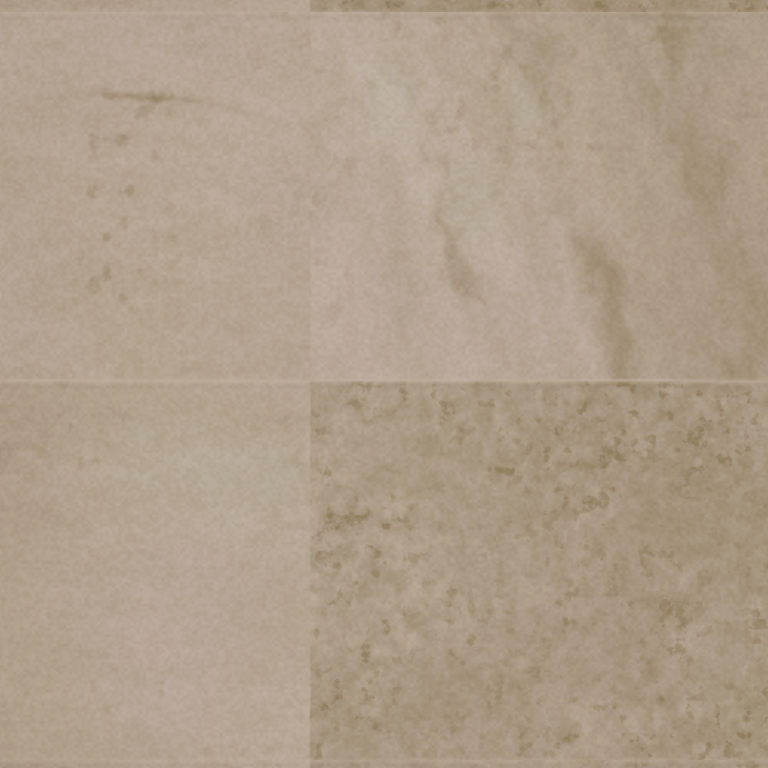
Give the GLSL for this texture, as a three.js fragment shader.

```glsl
varying vec2 vUv;

const vec3 PALE_STONE = vec3(0.725, 0.663, 0.602);
const vec3 DARK_STONE = vec3(0.62, 0.55, 0.45);
const vec3 GROUT = vec3(0.755, 0.69, 0.62);
const vec3 ROSE_TINT = vec3(0.016, -0.008, 0.014);

const vec2 CORNER = vec2(0.404, 0.504);   // where four tiles meet
const vec2 TILE_SIZE = vec2(0.597, 0.487);
const float ROW_SKEW = 0.0144;            // rows grow slightly downwards
const float JOINT_WIDTH = 0.0032;
const float EDGE_SOFT = 0.002;

const int VEIN_COUNT = 3;
const float VEIN_LEAN = 0.31;
const float VEIN_START = 0.81;
const float VEIN_STEP = 0.165;
const float SPECK_SCALE = 62.0;
const float PIT_SCALE = 48.0;
const float GRAIN_SCALE = 250.0;
const float GRAIN_DEPTH = 0.3;

float hash(vec2 p) {
  vec3 q = fract(p.xyx * 0.1031);
  q += dot(q, q.yzx + 33.33);
  return fract((q.x + q.y) * q.z);
}

float noise(vec2 p) {
  vec2 i = floor(p);
  vec2 f = fract(p);
  f = f * f * (3.0 - 2.0 * f);
  float low = mix(hash(i), hash(i + vec2(1.0, 0.0)), f.x);
  float high = mix(hash(i + vec2(0.0, 1.0)), hash(i + 1.0), f.x);
  return mix(low, high, f.y);
}

float fbm(vec2 p) {
  float sum = 0.0;
  float gain = 0.5;
  for (int i = 0; i < 4; i++) {
    sum += gain * noise(p);
    p = mat2(1.6, 1.2, -1.2, 1.6) * p + 7.3;
    gain *= 0.5;
  }
  return sum / 0.9375;
}

float bell(float x, float width) {
  return exp(-x * x / (width * width));
}

// Sparse ragged flecks, gathered in loose clusters
float pits(vec2 p, vec2 seed) {
  float cluster = smoothstep(0.4, 0.7, fbm(p * 7.0 + seed.yx));
  return cluster * smoothstep(0.56, 0.8, fbm(p * PIT_SCALE + seed));
}

// Each stone returns a tone: 0 is pale, 1 is dark
float plainStone(vec2 p, vec2 seed, float upper) {
  float tone = 0.14 + 0.24 * (1.0 - smoothstep(0.0, 0.3, p.x)) * (1.0 - 0.4 * upper);
  tone += 0.4 * (fbm(p * vec2(5.0, 13.0) + seed) - 0.5);
  tone += 0.22 * (fbm(p * vec2(22.0, 75.0) + seed) - 0.5);
  tone += (0.25 + 0.3 * upper) * pits(p, seed);
  // Thin streak that droops to the right
  float bend = max(p.x - 0.17, 0.0);
  float wobble = 0.01 * (fbm(p * 30.0) - 0.5);
  float offset = p.y - 0.874 + 0.9 * bend * bend + wobble;
  float fade = 0.5 * bell(p.x - 0.19, 0.05) + 0.25 * bell(p.x - 0.22, 0.14);
  fade *= 0.5 + fbm(p * 55.0);
  return tone + upper * fade * bell(offset, 0.005);
}

float veinedStone(vec2 p, vec2 seed) {
  float across = p.x + VEIN_LEAN * p.y;
  float tone = 0.1 + 0.42 * smoothstep(0.55, 1.02, p.x);
  tone += 0.6 * (fbm(vec2(across * 14.0, p.y * 4.5) + seed) - 0.5);
  tone += 0.35 * (fbm(p * vec2(50.0, 34.0) + seed) - 0.5);
  float warp = 0.07 * (fbm(p * 14.0 + seed) - 0.5) + 0.03 * (fbm(p * 50.0) - 0.5);
  for (int i = 0; i < VEIN_COUNT; i++) {
    float k = float(i);
    float offset = across - VEIN_START - VEIN_STEP * k + warp;
    float patchy = smoothstep(0.38, 0.66, fbm(vec2(across * 26.0, p.y * 11.0) + k * 5.7));
    tone += (0.1 + 0.42 * patchy) * bell(offset, 0.013 + 0.016 * k);
    tone -= 0.1 * bell(offset + 0.035, 0.022);
  }
  return tone + 0.4 * pits(p, seed);
}

float speckledStone(vec2 p, vec2 seed) {
  float tone = 0.54 + 0.22 * smoothstep(0.6, 1.0, p.x);
  tone += 0.65 * (fbm(p * 6.5 + seed) - 0.5);
  float cluster = smoothstep(0.3, 0.65, fbm(p * 11.0 + seed));
  float mottle = fbm(p * SPECK_SCALE + seed) - 0.5;
  float fleck = smoothstep(0.58, 0.78, fbm(p * SPECK_SCALE * 1.3 + seed.yx + 41.0));
  return tone + (0.6 + 0.5 * cluster) * mottle + (0.25 + 0.4 * cluster) * fleck;
}

void main() {
  // Tile grid
  vec2 grid = (vUv - CORNER) / TILE_SIZE;
  grid.y += ROW_SKEW * grid.y * grid.y;
  vec2 tile = floor(grid);
  vec2 seed = 19.0 * vec2(hash(tile + 11.0), hash(tile + 37.0));
  float upper = 1.0 - step(0.5, abs(tile.y));
  float right = smoothstep(-EDGE_SOFT, EDGE_SOFT, vUv.x - CORNER.x);

  // Stone of each tile
  float rightTone = mix(speckledStone(vUv, seed), veinedStone(vUv, seed), upper);
  rightTone += 0.2 * step(0.5, tile.y);
  float tone = mix(plainStone(vUv, seed, upper), rightTone, right);

  // Fine grain in two sizes
  float grain = noise(vUv * GRAIN_SCALE) + 0.6 * noise(vUv.yx * GRAIN_SCALE * 0.57) - 0.8;
  tone += GRAIN_DEPTH * grain;
  vec3 color = mix(PALE_STONE, DARK_STONE, clamp(tone, -0.25, 1.5));
  color += ROSE_TINT * (fbm(vUv * 5.0 + 23.0) - 0.5);

  // Worn pale level joints, strongest in the middle, with a faint shadow below
  vec2 toJoint = (grid - floor(grid + 0.5)) * TILE_SIZE;
  float middle = 1.0 - step(0.5, abs(floor(grid.y + 0.5)));
  float wear = (0.25 + 0.3 * middle) * (0.5 + fbm(vec2(vUv.x * 26.0, tile.y)));
  color *= 1.0 - 0.02 * bell(toJoint.y + 0.007, 0.004);
  color = mix(color, GROUT, wear * bell(toJoint.y, JOINT_WIDTH));

  gl_FragColor = vec4(color, 1.0);
}
```
